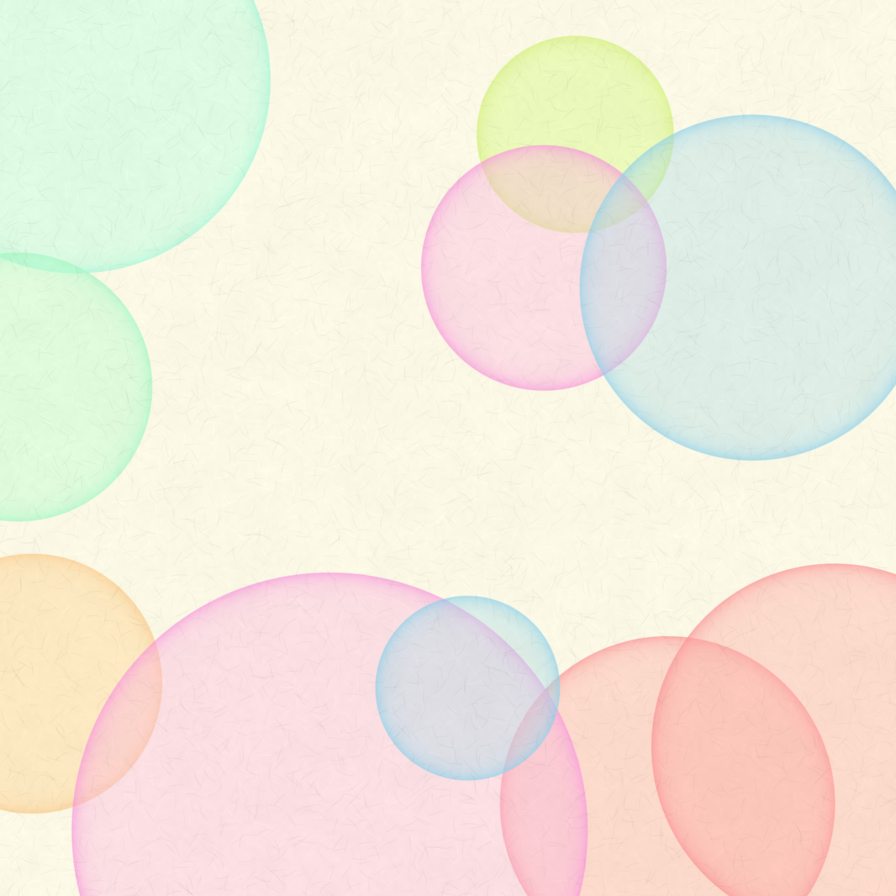
Reproduce this background procedurally as a WebGL 1 fragment shader.

```glsl
precision highp float;
uniform vec2 u_resolution;

const vec3 PAPER = vec3(0.985, 0.977, 0.900);

// Each hue has a body colour and a deeper rim colour
const vec3 MINT = vec3(0.71, 0.99, 0.87);
const vec3 MINT_RIM = vec3(0.63, 0.96, 0.84);
const vec3 GREEN = vec3(0.71, 0.99, 0.80);
const vec3 GREEN_RIM = vec3(0.63, 0.96, 0.76);
const vec3 ORANGE = vec3(0.99, 0.81, 0.54);
const vec3 ORANGE_RIM = vec3(0.98, 0.79, 0.55);
const vec3 PINK = vec3(0.98, 0.72, 0.87);
const vec3 PINK_RIM = vec3(0.97, 0.57, 0.86);
const vec3 BLUE = vec3(0.70, 0.86, 0.90);
const vec3 BLUE_RIM = vec3(0.54, 0.81, 0.92);
const vec3 CORAL = vec3(0.99, 0.67, 0.64);
const vec3 CORAL_RIM = vec3(0.98, 0.56, 0.58);
const vec3 LIME = vec3(0.82, 0.97, 0.48);
const vec3 LIME_RIM = vec3(0.83, 0.93, 0.48);

const float FILL_ALPHA = 0.40;
const float RIM_ALPHA = 0.62;
const float RIM_WIDTH = 0.0085;

const float FIBRE_CELLS = 52.0;
const float FIBRE_LENGTH = 0.65;
const float FIBRE_WIDTH = 0.075;
const float FIBRE_CONTRAST = 0.026;
const float MOTTLE_CONTRAST = 0.012;

float hash(vec2 p) {
  vec3 q = fract(vec3(p.xyx) * 0.1031);
  q += dot(q, q.yzx + 33.33);
  return fract((q.x + q.y) * q.z);
}

float noise(vec2 p) {
  vec2 i = floor(p);
  vec2 f = fract(p);
  f = f * f * (3.0 - 2.0 * f);
  float low = mix(hash(i), hash(i + vec2(1.0, 0.0)), f.x);
  float high = mix(hash(i + vec2(0.0, 1.0)), hash(i + 1.0), f.x);
  return mix(low, high, f.y);
}

// Short bent strokes, one per cell, some dark and some light
float fibres(vec2 p, float seed, float pixel) {
  vec2 cell = floor(p);
  float width = max(FIBRE_WIDTH, pixel);
  float sum = 0.0;
  for (int y = -1; y <= 1; y++) {
    for (int x = -1; x <= 1; x++) {
      vec2 id = cell + vec2(float(x), float(y));
      vec2 key = id + seed;
      vec2 d = p - id - vec2(hash(key), hash(key + 71.7));
      float angle = 6.2832 * hash(key + 19.3);
      vec2 dir = vec2(cos(angle), sin(angle));
      float along = dot(d, dir);
      float bend = (hash(key + 43.1) - 0.5) * along * along;
      float across = abs(dot(d, vec2(-dir.y, dir.x)) + bend);
      float stroke = 1.0 - smoothstep(0.0, width, across);
      stroke *= 1.0 - smoothstep(0.4 * FIBRE_LENGTH, FIBRE_LENGTH, abs(along));
      sum += stroke * (hash(key + 57.9) * 1.7 - 1.15);
    }
  }
  return sum;
}

// Translucent disc whose colour gathers at the edge; disc = centre, radius
vec3 glaze(vec3 base, vec2 p, vec3 disc, vec3 body, vec3 rim, float pixel) {
  float inside = disc.z - length(p - disc.xy);
  float cover = smoothstep(-pixel, pixel, inside);
  float edge = exp(-max(inside, 0.0) / RIM_WIDTH);
  vec3 tinted = mix(base, body, FILL_ALPHA);
  tinted = mix(tinted, rim, RIM_ALPHA * edge);
  return mix(base, tinted, cover);
}

void main() {
  float side = min(u_resolution.x, u_resolution.y);
  vec2 p = gl_FragCoord.xy / side;
  float pixel = 1.0 / side;
  vec3 color = PAPER;

  // Left side
  color = glaze(color, p, vec3(0.086, 0.911, 0.216), MINT, MINT_RIM, pixel);
  color = glaze(color, p, vec3(0.020, 0.568, 0.150), GREEN, GREEN_RIM, pixel);
  color = glaze(color, p, vec3(0.036, 0.237, 0.145), ORANGE, ORANGE_RIM, pixel);

  // Upper right cluster
  color = glaze(color, p, vec3(0.642, 0.850, 0.110), LIME, LIME_RIM, pixel);
  color = glaze(color, p, vec3(0.607, 0.701, 0.137), PINK, PINK_RIM, pixel);
  color = glaze(color, p, vec3(0.840, 0.679, 0.193), BLUE, BLUE_RIM, pixel);

  // Bottom row
  color = glaze(color, p, vec3(0.745, 0.103, 0.187), CORAL, CORAL_RIM, pixel);
  color = glaze(color, p, vec3(0.931, 0.167, 0.204), CORAL, CORAL_RIM, pixel);
  color = glaze(color, p, vec3(0.368, 0.073, 0.288), PINK, PINK_RIM, pixel);
  color = glaze(color, p, vec3(0.522, 0.232, 0.103), BLUE, BLUE_RIM, pixel);

  // Paper grain from stacked, turned fibre layers
  float grain = 0.0;
  vec2 q = p * FIBRE_CELLS;
  for (int i = 0; i < 4; i++) {
    grain += fibres(q, float(i) * 113.0, pixel * FIBRE_CELLS);
    q = mat2(0.8, 0.6, -0.6, 0.8) * q + 7.3;
  }
  float mottle = noise(p * 30.0) + noise(p * 170.0) - 1.0;
  color *= 1.0 + FIBRE_CONTRAST * grain + MOTTLE_CONTRAST * mottle;

  gl_FragColor = vec4(clamp(color, 0.0, 1.0), 1.0);
}
```
